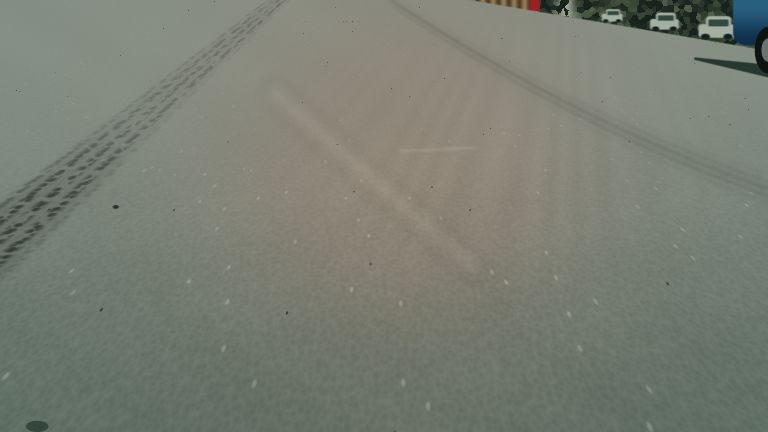
A Shadertoy shader for this texture:

```glsl
// Worn asphalt lot with tyre tracks, a warm central cast and parked cars at the far edge.
#define COOL_NEAR vec3(0.37, 0.43, 0.39)
#define COOL_FAR vec3(0.52, 0.56, 0.52)
#define WARM_NEAR vec3(0.45, 0.45, 0.40)
#define WARM_FAR vec3(0.57, 0.53, 0.475)
#define SHADE vec3(0.09, 0.13, 0.11)
#define WARM_CENTER vec2(0.94, 0.54)
#define WARM_SIZE vec2(0.52, 0.56)
#define GRAIN_SCALE 85.0
#define GRAIN_DEPTH 0.035

float hash(vec2 p) {
    p = fract(p * vec2(0.1031, 0.1137));
    p += dot(p, p.yx + 33.3);
    return fract((p.x + p.y) * p.x * 17.0);
}

// Distance to the nearest cell point, and that cell's random value.
vec2 cells(vec2 p) {
    vec2 base = floor(p), best = vec2(9.0, 0.0);
    for (int j = -1; j <= 1; j++)
    for (int i = -1; i <= 1; i++) {
        vec2 id = base + vec2(i, j);
        vec2 point = id + vec2(hash(id), hash(id + 57.0));
        float d = length(p - point);
        if (d < best.x) best = vec2(d, hash(id + 113.0));
    }
    return best;
}

float fill(float d) {
    float edge = 1.0 / iResolution.y;
    return 1.0 - smoothstep(-edge, edge, d);
}

float box(vec2 p, vec2 size, float r) {
    vec2 q = abs(p) - size + r;
    return length(max(q, 0.0)) + min(max(q.x, q.y), 0.0) - r;
}

// Distance to a segment, and the position along it.
vec2 segment(vec2 p, vec2 a, vec2 b) {
    vec2 ab = b - a;
    float t = clamp(dot(p - a, ab) / dot(ab, ab), 0.0, 1.0);
    return vec2(length(p - a - ab * t), t);
}

float band(float d, float width) {
    return exp(-d * d / (width * width));
}

vec3 asphalt(vec2 p) {
    vec2 q = (p - WARM_CENTER) / WARM_SIZE;
    vec3 cool = mix(COOL_NEAR, COOL_FAR, smoothstep(-0.1, 0.95, p.y));
    vec3 warm = mix(WARM_NEAR, WARM_FAR, smoothstep(0.0, 0.65, p.y));
    vec3 col = mix(cool, warm, exp(-dot(q, q)));

    // Grain and pale chips on the receding ground
    float depth = 1.0 / (1.25 - p.y);
    vec2 ground = vec2((p.x - 0.9) * depth, depth);
    vec2 grain = cells(ground * GRAIN_SCALE);
    float nearness = 1.0 - 0.75 * smoothstep(0.2, 0.95, p.y);
    col += GRAIN_DEPTH * nearness * (grain.x - 0.45 + 0.6 * (grain.y - 0.5));
    vec2 chip = cells(ground * vec2(24.0, 15.0) + 8.0);
    col += 0.11 * step(0.91, chip.y) * (1.0 - smoothstep(0.04, 0.17, chip.x)) * nearness;
    col -= 0.22 * step(chip.y, 0.025) * (1.0 - smoothstep(0.03, 0.1, chip.x));
    float mottling = sin(p.x * 11.0 + 2.0 * sin(p.y * 7.0)) * sin(p.y * 17.0 + p.x * 5.0);
    col += 0.006 * mottling;

    // Faint fan of streaks and a pale diagonal scrape
    float fan = (p.x - 1.32) / (1.35 - p.y);
    float streaks = sin(fan * 58.0 + 2.0 * sin(fan * 13.0));
    col -= 0.010 * streaks * band(p.x - 1.15, 0.4) * band(p.y - 0.6, 0.25);
    vec2 scrape = segment(p, vec2(0.64, 0.78), vec2(1.09, 0.385));
    col += 0.02 * band(scrape.x, 0.015) - 0.014 * band(scrape.x - 0.035, 0.016);
    col += 0.04 * band(segment(p, vec2(0.93, 0.65), vec2(1.10, 0.658)).x, 0.004);

    // Left tyre track with broken tread
    float far = clamp((p.y - 0.4) / 0.6, 0.0, 1.0);
    float across = (p.x - 1.17 * (p.y - 0.45)) * 0.65 / mix(0.075, 0.018, far);
    float inside = 1.0 - smoothstep(0.65, 1.15, abs(across));
    float ribs = 0.5 + 0.5 * sin(across * 13.0 + 0.8);
    vec2 tread = cells(vec2(across * 4.0, p.y * 95.0));
    float marks = ribs * (1.0 - smoothstep(0.25, 0.65, tread.x));
    float wear = mix(0.75, 0.3, smoothstep(0.5, 0.75, p.y));
    col *= 1.0 - inside * wear * (0.14 + 0.55 * marks);

    // Curved track sweeping to the right
    float d = p.x - 0.9;
    float sweep = (p.y - 1.0 + 0.66 * d - 0.18 * d * d) * 0.87;
    float spread = mix(0.009, 0.026, clamp(d / 0.7, 0.0, 1.0));
    float ridges = 0.75 + 0.25 * sin(sweep * 420.0);
    col *= 1.0 - 0.11 * band(sweep, spread) * ridges * smoothstep(-0.03, 0.02, d);

    // Oil drop and small stones
    col = mix(col, SHADE * 1.8, 0.8 * fill(length((p - vec2(0.086, 0.013)) * vec2(1.0, 2.0)) - 0.026));
    col = mix(col, SHADE, 0.8 * fill(length((p - vec2(0.268, 0.521)) * vec2(1.0, 1.6)) - 0.007));
    return col;
}

vec3 roadside(vec2 p) {
    vec2 leaf = cells(p * 75.0);
    vec3 col = SHADE + vec3(0.22, 0.25, 0.17) * leaf.y * leaf.y;
    float fence = 1.0 - smoothstep(1.22, 1.26, p.x);
    col = mix(col, vec3(0.58, 0.48, 0.33) * (0.75 + 0.25 * sin(p.x * 260.0)), fence);
    col = mix(col, vec3(0.62, 0.12, 0.13), fill(box(p - vec2(1.238, 0.99), vec2(0.011, 0.016), 0.004)));
    return mix(col, vec3(0.62, 0.64, 0.58), band(p.x - 1.31, 0.02) * step(0.45, leaf.y));
}

void mainImage(out vec4 fragColor, in vec2 fragCoord) {
    vec2 p = fragCoord / iResolution.y;
    p.x *= 1.77778 * iResolution.y / iResolution.x;
    float curb = 1.0 - 0.17 * (p.x - 1.088);
    vec3 col = mix(asphalt(p), roadside(p), fill(curb - p.y));

    // Row of pale parked cars
    for (int i = 0; i < 3; i++) {
        float n = float(i);
        vec2 size = vec2(0.024, 0.015) * (1.0 + 0.38 * n);
        vec2 q = (p - vec2(1.417 + 0.121 * n, 0.963 - 0.014 * n)) / size;
        float body = min(box(q + vec2(0.0, 0.25), vec2(1.0, 0.6), 0.25), box(q - vec2(0.1, 0.4), vec2(0.7, 0.65), 0.3));
        col = mix(col, vec3(0.64, 0.69, 0.63), fill(body * size.y));
        col = mix(col, SHADE * 2.2, fill(box(q - vec2(0.1, 0.45), vec2(0.55, 0.3), 0.1) * size.y));
        col = mix(col, SHADE, fill((length(vec2(abs(q.x) - 0.62, q.y + 0.75)) - 0.25) * size.y));
    }

    // Blue vehicle, its wheel and its shadow
    vec2 shadow = segment(p, vec2(1.61, 0.864), vec2(1.80, 0.832));
    col = mix(col, SHADE * 1.7, fill(shadow.x - 0.003 - 0.013 * shadow.y));
    vec3 paint = mix(vec3(0.06, 0.19, 0.30), vec3(0.16, 0.37, 0.50), smoothstep(0.9, 0.99, p.y));
    col = mix(col, paint, fill(box(p - vec2(1.80, 0.99), vec2(0.103, 0.095), 0.03)));
    vec2 wheel = (p - vec2(1.778, 0.884)) * vec2(1.75, 1.0);
    col = mix(col, SHADE * 0.6, fill(length(wheel) - 0.054));
    col = mix(col, vec3(0.42, 0.45, 0.43), fill(length(wheel) - 0.027));
    fragColor = vec4(clamp(col, 0.0, 1.0), 1.0);
}
```
